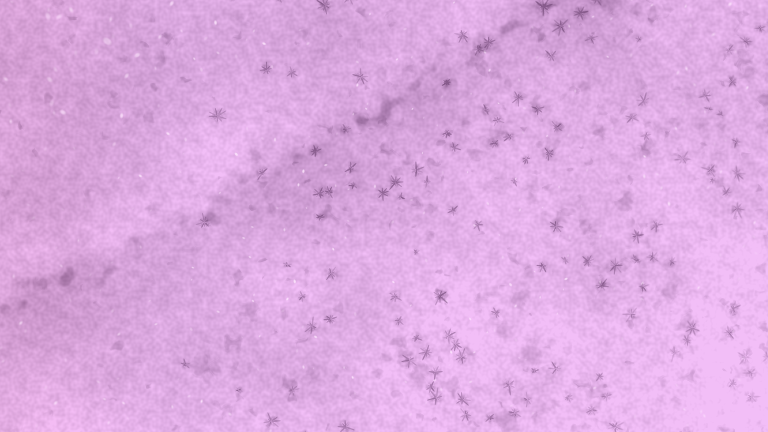
A Shadertoy shader for this texture:

```glsl
// Lilac frosted snow with a diagonal furrow, soft smudges, dark frost stars and bright glints.

const vec3 LILAC = vec3(0.89, 0.69, 0.91);
const vec3 SHADE_AXIS = vec3(1.0, 0.92, 1.0);   // how each channel follows the tone
const vec3 EDGE_TINT = vec3(0.008, -0.008, -0.014);
const vec3 GLINT_COLOR = vec3(1.0, 0.91, 1.0);
const float BASE_TONE = -0.004;
const vec2 LIGHT_SLOPE = vec2(0.034, -0.062);
const float BROAD_RELIEF = 0.11;
const float LUMP_RELIEF = 0.06;
const float GRAIN_RELIEF = 0.065;
const float STAR_CELL = 0.05;
const float STAR_DEPTH = 0.27;
const float SMUDGE_DEPTH = 0.11;
const float GLINT_CELL = 0.042;
const float TAU = 6.28319;

vec3 hash3(vec2 p) {
    vec3 q = fract(vec3(p.xyx) * vec3(0.1031, 0.1030, 0.0973));
    q += dot(q, q.yxz + 33.33);
    return fract((q.xxy + q.yzz) * q.zyx);
}

float gradientAt(vec2 cell, vec2 offset) {
    float angle = TAU * hash3(cell + 57.0).x;
    return dot(vec2(cos(angle), sin(angle)), offset);
}

float noise(vec2 p) {
    vec2 i = floor(p), f = fract(p);
    vec2 u = f * f * f * (f * (f * 6.0 - 15.0) + 10.0);
    vec2 e = vec2(0.0, 1.0);
    return mix(mix(gradientAt(i, f), gradientAt(i + e.yx, f - e.yx), u.x),
               mix(gradientAt(i + e.xy, f - e.xy), gradientAt(i + e.yy, f - e.yy), u.x), u.y);
}

float fbm(vec2 p) {
    float sum = 0.0, amp = 0.6;
    for (int i = 0; i < 4; i++) {
        sum += amp * noise(p);
        p = mat2(1.6, 1.2, -1.2, 1.6) * p + 7.3;
        amp *= 0.5;
    }
    return sum;
}

mat2 turn(float a) { return mat2(cos(a), sin(a), -sin(a), cos(a)); }

// Signed height above the curved furrow line
float furrowSide(vec2 p) {
    return p.y - (0.28 + 0.42 * p.x + 0.12 * p.x * p.x);
}

// How crowded the dark marks are: most to the right of and below the furrow
float crowding(vec2 p) {
    float region = smoothstep(0.25, 0.95, p.x - 0.2 * p.y);
    return region * clamp(0.75 + 2.2 * noise(p * 6.5 + 3.0), 0.15, 1.7);
}

// Ragged soft spots
float smudges(vec2 p, float size, float seed) {
    p += 0.3 * size * vec2(noise(p * 48.0), noise(p * 48.0 + 19.0));
    p += 0.006 * vec2(noise(p * 110.0 + 5.0), noise(p * 110.0 + 37.0));
    vec2 home = floor(p / size);
    float dark = 0.0;
    for (int k = 0; k < 9; k++) {
        vec2 cell = home + vec2(k % 3, k / 3) - 1.0;
        vec3 h = hash3(cell + seed), s = hash3(cell + seed + 91.0);
        vec2 center = (cell + h.xy) * size;
        float keep = step(h.z, 0.16 + 0.42 * crowding(center));
        float radius = size * mix(0.16, 0.42, s.x * s.x);
        float d = length((p - center) * vec2(1.0, 0.8 + 0.5 * s.z)) / radius;
        dark = max(dark, keep * mix(0.3, 1.0, s.y) * (1.0 - smoothstep(0.3, 1.15, d)));
    }
    return dark;
}

// Bushy tufts of thin tapering needles around a ragged core
float frostStars(vec2 p, float soft) {
    vec2 home = floor(p / STAR_CELL);
    float dark = 0.0, ragged = 0.5 + 1.3 * noise(p * 130.0);
    for (int k = 0; k < 9; k++) {
        vec2 cell = home + vec2(k % 3, k / 3) - 1.0;
        vec3 h = hash3(cell + 211.0), s = hash3(cell + 307.0);
        vec2 center = (cell + h.xy) * STAR_CELL;
        float keep = step(h.z, 0.36 * crowding(center));
        vec2 d = turn(TAU * s.x) * (p - center);
        float r = length(d), radius = STAR_CELL * mix(0.24, 0.52, s.y);
        float arms = 6.0 + floor(4.0 * s.z);
        float sector = fract(atan(d.y, d.x) / TAU) * arms;
        vec3 arm = hash3(cell * 3.0 + floor(sector) * 17.0);
        float bend = (fract(sector) - 0.5 + 0.5 * (arm.x - 0.5)) * TAU / arms;
        float reach = radius * mix(0.35, 1.0, arm.y);
        float width = 0.0027 * (1.0 - 0.6 * r / reach);
        float needle = 1.0 - smoothstep(-soft, soft, abs(sin(bend)) * r - width);
        needle *= 1.0 - smoothstep(reach - 2.0 * soft, reach + soft, r);
        float core = clamp(ragged, 0.15, 1.0) * exp(-3.0 * r * r / (radius * radius));
        dark = max(dark, keep * mix(0.4, 1.0, arm.z) * max(needle, core));
    }
    return dark;
}

// Tiny slanted ice flakes, larger and denser in the upper left
float glints(vec2 p, float soft) {
    vec2 home = floor(p / GLINT_CELL);
    float bright = 0.0;
    for (int k = 0; k < 9; k++) {
        vec2 cell = home + vec2(k % 3, k / 3) - 1.0;
        vec3 h = hash3(cell + 401.0), s = hash3(cell + 503.0);
        vec2 center = (cell + h.xy) * GLINT_CELL, away = center - vec2(0.2, 0.9);
        float icy = exp(-22.0 * dot(away, away));
        float keep = step(h.z, 0.24 + 0.3 * icy);
        vec2 d = turn(2.4 * s.x - 1.2) * (p - center);
        float size = 0.0021 * mix(0.5, 1.25, s.y) * (1.0 + 2.0 * icy * s.z);
        float flake = length(d * vec2(1.0, 0.65)) - size;
        float glow = mix(0.2, 0.85, s.z * s.z) * (1.0 - 0.35 * icy);
        bright = max(bright, keep * glow * (1.0 - smoothstep(-soft, soft, flake)));
    }
    return bright;
}

void mainImage(out vec4 fragColor, in vec2 fragCoord) {
    vec2 p = fragCoord / iResolution.y;
    vec2 mid = p - vec2(0.5 * iResolution.x / iResolution.y, 0.5);
    float soft = max(0.7 / iResolution.y, 0.0012) + 0.0015 * smoothstep(0.4, 0.9, length(mid));

    // Broad light and snow relief
    float tone = BASE_TONE + dot(mid, LIGHT_SLOPE) + BROAD_RELIEF * fbm(p * 3.2);
    tone += LUMP_RELIEF * noise(turn(0.5) * p * vec2(34.0, 44.0));
    tone += GRAIN_RELIEF * noise(p * 115.0);

    // Furrow: wide shade, narrow crease, dark clots and a lit rim
    float side = furrowSide(p) + 0.05 * noise(p * 7.0) + 0.02 * noise(p * 31.0);
    float fade = 1.0 - 0.6 * smoothstep(0.9, 1.4, p.x);
    tone -= 0.05 * exp(-pow((side + 0.07) / 0.12, 2.0));
    tone -= 0.035 * fade * exp(-pow(side / 0.025, 2.0));
    tone -= 0.13 * smoothstep(0.05, 0.35, noise(p * 23.0)) * exp(-pow(side / 0.03, 2.0));
    tone += 0.02 * exp(-pow((side - 0.09) / 0.06, 2.0));

    // Scattered marks
    tone -= SMUDGE_DEPTH * smudges(p, 0.085, 11.0);
    tone -= 0.8 * SMUDGE_DEPTH * smudges(p, 0.041, 131.0);
    tone -= STAR_DEPTH * frostStars(p, soft);

    vec3 color = LILAC + clamp(tone, -0.36, 0.06) * SHADE_AXIS;
    color += EDGE_TINT * (1.0 - smoothstep(0.0, 0.45, p.x));
    color = mix(color, GLINT_COLOR, glints(p, soft));
    fragColor = vec4(clamp(color, 0.0, 1.0), 1.0);
}
```
